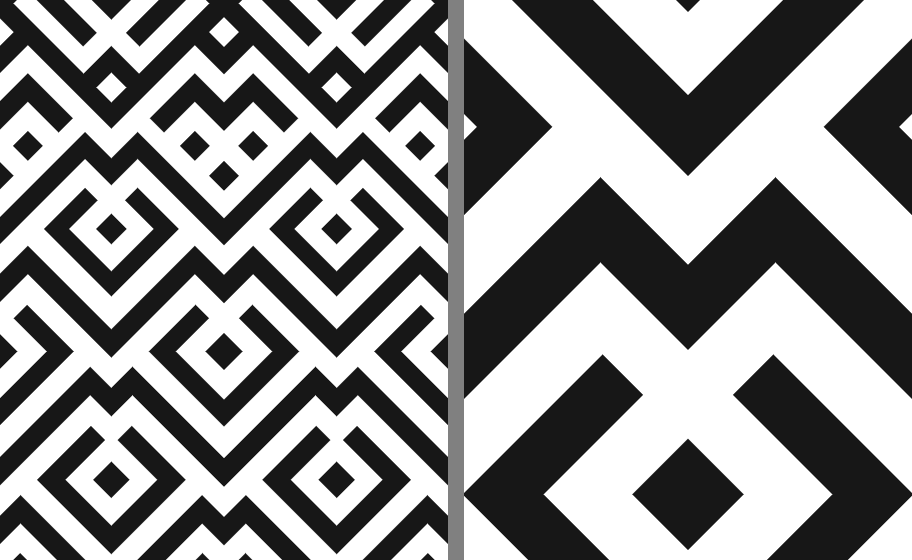
Left: the whole. Right: its middle third, enlarged.
Give the GLSL for this pattern, as a Shadertoy shader.

```glsl
const vec3 PAPER = vec3(1.0);
const vec3 INK = vec3(0.09);

// Lengths below are in design units; the canvas is HEIGHT units tall.
const float HEIGHT = 768.0;
const float PERIOD = 309.0;      // width of one repeat
const float SHOULDER = 40.0;     // peak offset of the upper chevrons
const float SMALL_DIAMOND = 20.5;

// Rows alternate between the two columns.
const int ROWS = 4;
// Chevron: peak offset from the column axis, peak depth, thickness
const vec3 CHEVRON[ROWS] = vec3[ROWS](
    vec3(36.0, 181.0, 37.0), vec3(40.0, 337.0, 39.0),
    vec3(29.0, 503.0, 39.0), vec3(30.0, 679.0, 39.0));
// Ring: centre depth, inner radius, outer radius, position of the top cut
const vec4 RING[ROWS] = vec4[ROWS](
    vec4(314.0, 58.0, 92.5, 20.5), vec4(482.0, 66.0, 103.0, 25.0),
    vec4(658.0, 63.0, 102.0, 46.0), vec4(832.0, 63.0, 103.0, 44.0));
const float CORE[ROWS] = float[ROWS](21.0, 25.5, 25.0, 25.0);

// All distances use the taxicab metric: every edge is diagonal.
float band(float v, float lo, float hi) {
    return max(lo - v, v - hi);
}

float diamond(vec2 p, vec2 centre, float radius) {
    p = abs(p - centre);
    return p.x + p.y - radius;
}

float chevron(vec2 p, float shoulder, float peak, float thickness) {
    return band(p.y - abs(p.x - shoulder), peak, peak + thickness);
}

float openRing(vec2 p, vec4 ring) {
    p.y -= ring.x;
    float body = band(p.x + abs(p.y), ring.y, ring.z);
    return max(body, -ring.w - p.x - p.y);
}

// Solid zigzag across the top, pierced by small diamonds
float crown(vec2 a, vec2 b) {
    float upper = min(101.0 - abs(b.x - 38.0) - a.y, a.x + a.y - 25.0);
    float lower = a.y - abs(a.x - SHOULDER) - 62.0;
    float holes = min(diamond(a, vec2(0.0, 44.0), SMALL_DIAMOND),
                      diamond(b, vec2(0.0, 120.0), SMALL_DIAMOND));
    return max(max(upper, lower), -holes);
}

// Slanted bars and centre wedge above the crown
float topBars(vec2 b) {
    float diagonal = b.x + b.y;
    float bar = max(band(diagonal, 65.0, 102.5), b.y - b.x - 25.0);
    return min(bar, diagonal - 27.0);
}

// Short chevron over three diamonds
float crest(vec2 a) {
    float roof = max(chevron(a, SHOULDER, 100.5, 39.0), a.x + a.y - 264.0);
    float dots = min(diamond(a, vec2(SHOULDER, 200.0), SMALL_DIAMOND),
                     diamond(a, vec2(0.0, 241.0), SMALL_DIAMOND));
    return min(roof, dots);
}

float pattern(vec2 a, vec2 b) {
    float d = min(crown(a, b), min(topBars(b), crest(a)));
    for (int i = 0; i < ROWS; i++) {
        vec2 p = i % 2 == 0 ? b : a;
        vec3 c = CHEVRON[i];
        d = min(d, chevron(p, c.x, c.y, c.z));
        d = min(d, openRing(p, RING[i]));
        d = min(d, diamond(p, vec2(0.0, RING[i].x), CORE[i]));
    }
    return d;
}

void mainImage(out vec4 fragColor, in vec2 fragCoord) {
    float pixel = HEIGHT / iResolution.y;
    float x = (fragCoord.x - 0.5 * iResolution.x) * pixel;
    float depth = HEIGHT - fragCoord.y * pixel;

    // Mirrored repeat: distances to the nearest axis of each column
    float fold = abs(mod(x + 0.5 * PERIOD, PERIOD) - 0.5 * PERIOD);
    vec2 a = vec2(fold, depth);
    vec2 b = vec2(0.5 * PERIOD - fold, depth);

    float d = pattern(a, b) * inversesqrt(2.0);
    float ink = clamp(0.5 - d / pixel, 0.0, 1.0);
    fragColor = vec4(mix(PAPER, INK, ink), 1.0);
}
```
